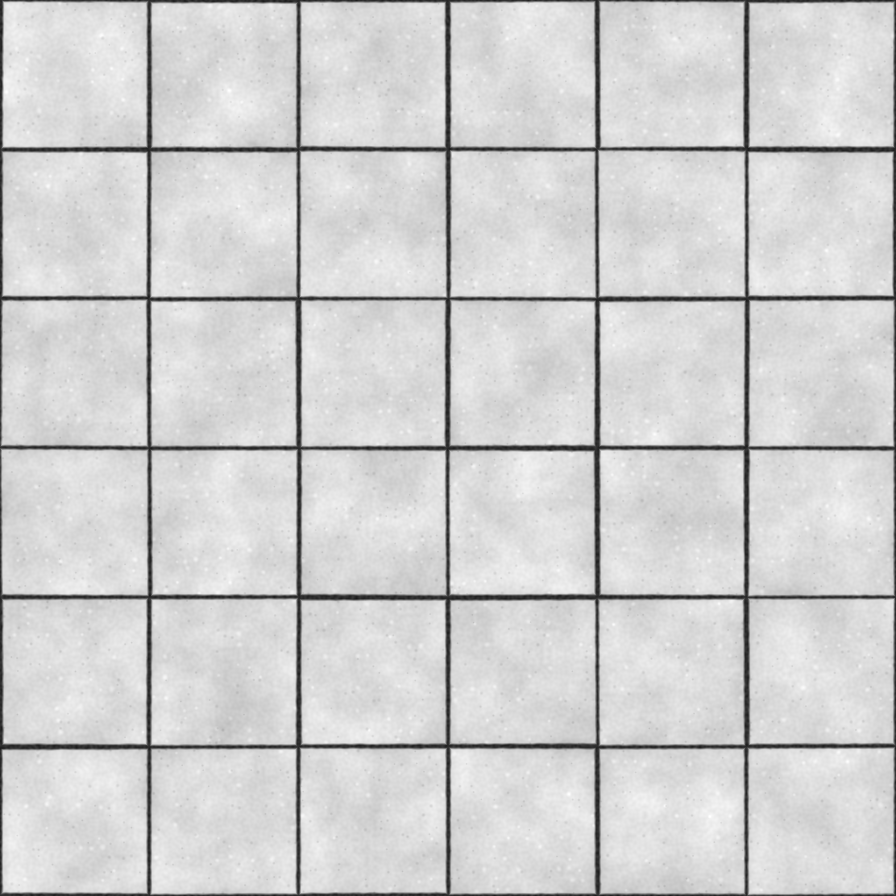
This pattern is drawn by a Shadertoy shader. Its source:

```glsl
#define TILE_COUNT 6.0
#define JOINT_HALF 0.0145
#define JOINT_JITTER 0.009
#define JOINT_TILT 0.012
#define EDGE_SOFTNESS 0.011
#define TILE_COLOR vec3(0.862)
#define GROUT_COLOR vec3(0.17)
#define CLOUD_AMOUNT 0.095
#define GRAIN_AMOUNT 0.035
#define TONE_VARIATION 0.022
#define LIGHT_SPECK 0.065
#define DARK_PORE 0.075

vec2 hash22(vec2 p) {
    uvec2 q = uvec2(ivec2(p)) * 1664525u + 1013904223u;
    for (int i = 0; i < 2; i++) {
        q.x += q.y * 1664525u;
        q.y += q.x * 1664525u;
        q ^= q >> 16u;
    }
    return vec2(q & 65535u) / 65535.0;
}

float cornerSlope(vec2 cell, vec2 corner, vec2 offset, float period, vec2 seed) {
    float angle = 6.28318 * hash22(mod(cell + corner, period) + seed).x;
    return dot(vec2(cos(angle), sin(angle)), offset - corner);
}

// Gradient noise that wraps after a whole number of cells
float gradientNoise(vec2 p, float period, vec2 seed) {
    vec2 cell = floor(p), f = p - cell;
    vec2 w = f * f * f * (f * (f * 6.0 - 15.0) + 10.0);
    vec2 e = vec2(0.0, 1.0);
    float bottom = mix(cornerSlope(cell, e.xx, f, period, seed),
                       cornerSlope(cell, e.yx, f, period, seed), w.x);
    float top = mix(cornerSlope(cell, e.xy, f, period, seed),
                    cornerSlope(cell, e.yy, f, period, seed), w.x);
    return mix(bottom, top, w.y);
}

float fbm(vec2 p, float period, vec2 seed) {
    float sum = 0.0, amplitude = 1.0;
    for (int i = 0; i < 5; i++) {
        sum += amplitude * gradientNoise(p + 0.37, period, seed);
        p *= 2.0;
        period *= 2.0;
        seed += 1013.0;
        amplitude *= 0.6;
    }
    return sum;
}

// Sparse soft dots, at most one in each cell
float specks(vec2 p, float period, vec2 seed, float density) {
    vec2 cell = mod(floor(p), period) + seed;
    vec2 center = 0.3 + 0.4 * hash22(cell);
    vec2 kind = hash22(cell + 5003.0);
    float radius = mix(0.2, 0.4, kind.y);
    return step(kind.x, density) * smoothstep(radius, 0.0, length(fract(p) - center));
}

// Signed distance to a tile's edge, positive inside; each side is cut unevenly
float tileEdge(vec2 local, vec2 seed) {
    vec2 along = local.yx - 0.5;
    vec2 low = JOINT_HALF + JOINT_JITTER * (hash22(seed + 1.0) - 0.5)
             + JOINT_TILT * along * (hash22(seed + 2.0) - 0.5);
    vec2 high = JOINT_HALF + JOINT_JITTER * (hash22(seed + 3.0) - 0.5)
              + JOINT_TILT * along * (hash22(seed + 4.0) - 0.5);
    vec2 d = min(local - low, 1.0 - local - high);
    return min(d.x, d.y);
}

void mainImage(out vec4 fragColor, in vec2 fragCoord) {
    vec2 p = fragCoord / iResolution.xy * TILE_COUNT;
    vec2 local = fract(p);
    vec2 seed = mod(floor(p), TILE_COUNT) * 197.0 + 31.0;
    float pixel = TILE_COUNT / min(iResolution.x, iResolution.y);

    // Stone: tone, clouds, grain and specks
    float tone = TONE_VARIATION * (hash22(seed).x - 0.5);
    tone += CLOUD_AMOUNT * fbm(p * 2.0, TILE_COUNT * 2.0, seed);
    tone += GRAIN_AMOUNT * gradientNoise(p * 36.0, TILE_COUNT * 36.0, seed);
    tone += LIGHT_SPECK * specks(p * 14.0, TILE_COUNT * 14.0, seed, 0.14);
    tone -= DARK_PORE * specks(p * 21.0, TILE_COUNT * 21.0, seed + 71.0, 0.12);

    // Worn edge with a faint shade beside the joint
    float edge = tileEdge(local, seed);
    edge += 0.004 * gradientNoise(p * 18.0, TILE_COUNT * 18.0, vec2(7.0));
    vec3 stone = (TILE_COLOR + tone) * (1.0 - 0.05 * exp(-max(edge, 0.0) / 0.025));

    // Gritty grout
    float grit = gradientNoise(p * 40.0, TILE_COUNT * 40.0, vec2(19.0));
    vec3 grout = GROUT_COLOR + 0.11 * grit;

    float softness = max(EDGE_SOFTNESS, 0.75 * pixel);
    vec3 color = mix(grout, stone, smoothstep(-softness, softness, edge));
    fragColor = vec4(clamp(color, 0.0, 1.0), 1.0);
}
```
